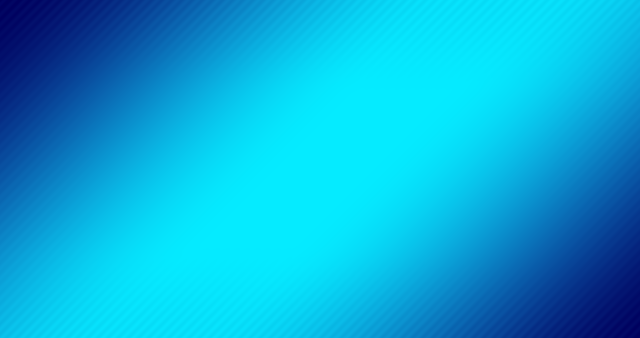
A WebGL 1 fragment shader for this background:

```glsl
precision highp float;

uniform vec2 u_resolution;

const float TAU = 6.2831853;

// Quadratic blend from shadow through midtone to highlight
vec3 ramp(vec3 shadow, vec3 midtone, vec3 highlight, float t) {
  return mix(mix(shadow, midtone, t), mix(midtone, highlight, t), t);
}

// Soft band of light centred on zero
float glowBand(float offset, float core, float reach) {
  return 1.0 - smoothstep(core, reach, abs(offset));
}

// Weight rising toward the top and bottom borders
float borderWeight(float y, float inner, float outer) {
  return smoothstep(inner, outer, abs(y));
}

// Smooth repeating stripes in the range -1 to 1
float stripes(float position, float period) {
  return sin(TAU * position / period);
}

void main() {
  vec2 p = (gl_FragCoord.xy - 0.5 * u_resolution) / u_resolution.y;
  float diagonal = p.x - p.y;

  vec3 navy = vec3(0.0, 0.0, 0.37);
  vec3 azure = vec3(0.07, 0.46, 0.785);
  vec3 cyan = vec3(0.02, 0.92, 1.0);

  // Diagonal glow between the two dark corners
  float light = glowBand(diagonal - 0.015, 0.13, 1.5);

  // Slight shading along the borders
  float border = borderWeight(p.y, 0.22, 0.52);
  light -= 0.05 * border * light;

  vec3 color = ramp(navy, azure, cyan, light);

  // Fine diagonal stripes fading in away from the middle
  float side = 0.5 * smoothstep(0.55, 0.95, abs(p.x));
  float stripeWeight = max(border, side);
  color += 0.018 * stripeWeight * stripes(diagonal, 0.03) * vec3(0.2, 1.0, 0.8);

  gl_FragColor = vec4(clamp(color, 0.0, 1.0), 1.0);
}
```
